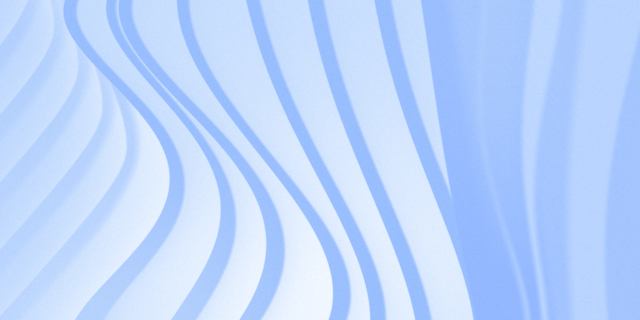
This background is drawn by a WebGL 1 fragment shader. Its source:

```glsl
precision mediump float;
// Pale blue folded ribbons sweeping down in S-curves, beside a darker draped panel.
// Each fold edge is a smooth curve x(t), t running from top to bottom; layers are
// painted left to right, with a shaded side, a soft falloff and faint grain.
uniform vec2 u_resolution;

const vec3 SKY = vec3(0.78, 0.87, 0.995);
const vec3 PEARL = vec3(0.945, 0.97, 1.0);
const vec3 HAZE = vec3(0.71, 0.82, 0.99);
const vec3 SIDE = vec3(0.60, 0.745, 0.995);
const vec3 DEEP = vec3(0.575, 0.72, 1.0);

float hash(vec2 p) {
  return fract(sin(dot(p, vec2(12.9898, 78.233))) * 43758.5453);
}

// Quartic through five evenly spaced knots, by forward differences
float flow(float t, float a, vec4 k) {
  float s = 4.0 * t;
  float d1 = k.x - a;
  float d2 = k.y - 2.0 * k.x + a;
  float d3 = k.z - 3.0 * k.y + 3.0 * k.x - a;
  float d4 = k.w - 4.0 * k.z + 6.0 * k.y - 4.0 * k.x + a;
  return a + s * (d1 + (s - 1.0) / 2.0 * (d2 + (s - 2.0) / 3.0 * (d3 + (s - 3.0) / 4.0 * d4)));
}

// Crisp left edge, softer right edge
float band(float d, float width, float aa, float soft) {
  return smoothstep(-aa, aa, d) * (1.0 - smoothstep(width - soft, width + soft, d));
}

// Shaded side of a ribbon followed by its lit surface
vec3 fold(vec3 col, vec3 surface, vec3 side, float d, float width, float aa) {
  float falloff = exp(-max(d - width, 0.0) / 0.05);
  vec3 strip = mix(surface, HAZE, 0.35 * falloff);
  vec3 ribbon = mix(strip, side, band(d, width, aa, 0.007));
  return mix(col, ribbon, smoothstep(-aa, aa, d));
}

// Ribbon side gets wider towards its foot
float flare(float t, float top, float foot) {
  return mix(top, foot, smoothstep(0.45, 1.0, t));
}

// Fan of bent pleats, each one moved up and left from the last
vec3 pleats(vec3 col, vec2 p, float t, float aa) {
  for (int i = 4; i >= 0; i--) {
    float k = float(i);
    float u = t - 0.456 + 0.125 * k;
    float bend = sqrt(u * u + 0.0144) - 0.12;
    float d = p.x - 0.396 + 0.0755 * k + bend * (u < 0.0 ? 0.45 : 0.93);
    float width = 0.036 + 0.035 * smoothstep(0.0, 0.3, u);
    float fade = 0.75 - 0.45 * smoothstep(0.0, 0.55, u);
    float lit = exp(min(d, 0.0) / 0.05) * (1.0 - smoothstep(-aa, aa, d));
    col = mix(col, PEARL, 0.22 * lit);
    col = mix(col, vec3(0.67, 0.795, 0.99), fade * band(d, width, aa * 1.5, 0.02));
  }
  return col;
}

// Darker drape with long light streaks
vec3 drape(vec2 p, float t, float aa) {
  vec3 col = mix(vec3(0.65, 0.78, 0.995), DEEP, smoothstep(0.1, 1.0, t));
  float edge = flow(t, 1.315, vec4(1.352, 1.391, 1.4375, 1.49));
  col = mix(col, DEEP, 0.6 * (1.0 - smoothstep(0.06, 0.12, p.x - edge)));

  float thin = p.x - flow(t, 1.505, vec4(1.49, 1.51, 1.578, 1.64));
  float visible = 0.35 + 0.4 * smoothstep(0.6, 0.95, t);
  col = mix(col, HAZE, visible * band(thin, 0.018, 0.012, 0.01));
  col = mix(col, HAZE, 0.25 * band(thin, 0.11, 0.02, 0.05) * (1.0 - t));

  float streak = p.x - flow(t, 1.67, vec4(1.641, 1.633, 1.659, 1.693));
  float width = mix(0.088, 0.02, smoothstep(0.0, 0.8, t));
  col = mix(col, vec3(0.66, 0.785, 0.995), 0.7 * smoothstep(0.0, 0.06, streak));
  col = mix(col, vec3(0.75, 0.85, 1.0), 0.9 * band(streak, width, 0.012, 0.014));

  float left = p.x - flow(t, 1.828, vec4(1.797, 1.776, 1.773, 1.786));
  float right = p.x - flow(t, 2.02, vec4(1.958, 1.909, 1.888, 1.896));
  col = mix(col, vec3(0.725, 0.83, 0.995), smoothstep(-0.02, 0.025, left));
  return mix(col, vec3(0.64, 0.77, 0.995), smoothstep(-0.008, 0.014, right));
}

void main() {
  vec2 p = gl_FragCoord.xy / u_resolution * vec2(2.0, 1.0);
  float t = 1.0 - p.y;
  float aa = 1.2 / u_resolution.y;

  // Lit ribbon surface, brightest near the bottom middle
  vec2 q = (p - vec2(0.98, 0.1)) * vec2(1.1, 1.35);
  vec3 surface = mix(SKY, PEARL, exp(-2.0 * dot(q, q)));
  vec3 side = mix(SIDE, HAZE, smoothstep(0.35, 1.0, t) * (1.0 - smoothstep(0.4, 1.2, p.x)));

  // Left fan, brightening towards the first fold
  float first = p.x - flow(t, 0.203, vec4(0.339, 0.521, 0.448, 0.234));
  vec3 col = mix(vec3(0.735, 0.84, 0.995), surface, smoothstep(-0.1, 0.6, p.x));
  col = mix(col, PEARL, 0.6 * exp(min(first, 0.0) / 0.14) * smoothstep(0.1, 0.5, t));
  col = pleats(col, p, t, aa);

  // Main ribbons
  col = fold(col, surface, side, first, flare(t, 0.042, 0.09), aa);
  float d = p.x - flow(t, 0.333, vec4(0.456, 0.648, 0.674, 0.534));
  col = fold(col, surface, side, d, flare(t, 0.032, 0.078), aa);
  d = p.x - flow(t, 0.372, vec4(0.495, 0.724, 0.831, 0.747));
  col = fold(col, surface, side, d, flare(t, 0.043, 0.068), aa);
  d = p.x - flow(t, 0.552, vec4(0.638, 0.823, 0.995, 1.026));
  col = fold(col, surface, side, d, flare(t, 0.039, 0.057), aa);
  d = p.x - flow(t, 0.768, vec4(0.846, 0.964, 1.091, 1.156));
  col = fold(col, surface, side, d, flare(t, 0.044, 0.05), aa);
  d = p.x - flow(t, 0.961, vec4(1.023, 1.115, 1.219, 1.297));
  col = fold(col, surface, side, d, flare(t, 0.05, 0.052), aa);
  d = p.x - flow(t, 1.169, vec4(1.227, 1.312, 1.409, 1.479));
  col = fold(col, surface, side, d, flare(t, 0.053, 0.055), aa);

  // Right drape and grain
  d = p.x - flow(t, 1.315, vec4(1.352, 1.391, 1.4375, 1.49));
  col = mix(col, drape(p, t, aa), smoothstep(-aa, aa, d));
  col += (hash(floor(p * 256.0)) - 0.5) * 0.014;
  gl_FragColor = vec4(col, 1.0);
}
```
